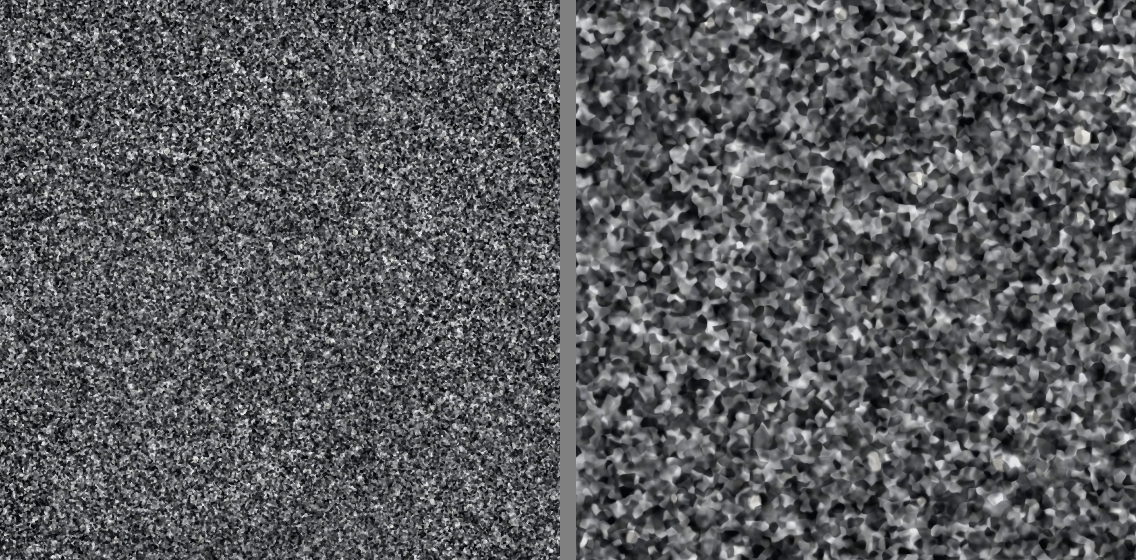
Left, the full canvas; right, a detail of the centre.
Reproduce this texture procedurally as a WebGL 2 fragment shader.

```glsl
#version 300 es
precision highp float;

uniform vec2 u_resolution;
out vec4 fragColor;

// Scales are counted in cells across the canvas
const float FINE_SCALE = 250.0;
const float COARSE_SCALE = 150.0;
const float GRIT_SCALE = 290.0;
const float CLUMP_SCALE = 66.0;
const float PATCH_SCALE = 6.0;
const float STONE_SCALE = 42.0;

// Strength of each layer, in standard deviations of brightness
const float FINE_WEIGHT = 0.80;
const float COARSE_WEIGHT = 0.36;
const float GRIT_WEIGHT = 0.34;
const float RELIEF_WEIGHT = 0.20;
const float CLUMP_WEIGHT = 0.10;
const float PATCH_WEIGHT = 0.05;
const float STONE_LEVEL = 2.05;

const float GRAIN_CRISPNESS = 7.5;
const float GRAIN_WARP = 0.16;
const float STONE_CHANCE = 0.12;
const vec2 LIGHT_OFFSET = vec2(0.30, 0.42);

// Brightness curve: mean, slope and bend
const vec3 TONE_CURVE = vec3(0.331, 0.170, 0.018);
const vec3 COOL_TINT = vec3(-0.006, -0.001, 0.008);
const vec3 WARM_TINT = vec3(0.016, 0.006, -0.020);

// Integer hash giving three values from 0 to 1
vec3 hash3(vec2 cell, int layer) {
  uvec3 v = uvec3(ivec3(ivec2(cell) + 1024, layer));
  v = v * 1664525u + 1013904223u;
  v.x += v.y * v.z;
  v.y += v.z * v.x;
  v.z += v.x * v.y;
  v ^= v >> 16u;
  v.x += v.y * v.z;
  v.y += v.z * v.x;
  v.z += v.x * v.y;
  return vec3(v >> 8u) / 16777216.0;
}

// Smooth value noise, centred on zero with unit spread
float noise(vec2 p, int layer) {
  vec2 cell = floor(p);
  vec2 f = fract(p);
  f = f * f * (3.0 - 2.0 * f);
  float low = mix(hash3(cell, layer).x, hash3(cell + vec2(1, 0), layer).x, f.x);
  float high = mix(hash3(cell + vec2(0, 1), layer).x, hash3(cell + vec2(1, 1), layer).x, f.x);
  return (mix(low, high, f.y) - 0.5) * 4.6;
}

// Rounded grains with soft borders: brightness and hue, both centred
vec2 grains(vec2 p, int layer) {
  vec2 cell = floor(p);
  vec2 sum = vec2(0.0);
  float total = 0.0;
  for (int y = -1; y <= 1; y++) {
    for (int x = -1; x <= 1; x++) {
      vec2 neighbour = cell + vec2(x, y);
      vec3 h = hash3(neighbour, layer);
      vec2 toGrain = neighbour + h.xy - p;
      float weight = exp(-GRAIN_CRISPNESS * dot(toGrain, toGrain)) + 1e-5;
      float hue = fract(h.x * 7.0 + h.y * 13.0);
      sum += weight * vec2(h.z, hue);
      total += weight;
    }
  }
  return (sum / total - 0.5) * 4.5;
}

// Sparse pale stones with ragged outlines
float stones(vec2 p, float wobble) {
  vec2 cell = floor(p);
  vec3 place = hash3(cell, 20);
  vec3 form = hash3(cell, 21);
  vec2 offset = fract(p) - mix(vec2(0.35), vec2(0.65), place.xy);
  offset.x *= mix(0.95, 1.35, form.y);
  float radius = mix(0.10, 0.23, form.x * form.x);
  float dist = length(offset) + 0.05 * clamp(wobble, -1.5, 1.5);
  float mask = 1.0 - smoothstep(radius - 0.05, radius + 0.05, dist);
  return mask * step(place.z, STONE_CHANCE) * mix(0.6, 1.0, form.z);
}

void main() {
  vec2 uv = gl_FragCoord.xy / u_resolution;

  // Grain layers, bent so that no border stays straight
  vec2 bend = vec2(noise(uv * GRIT_SCALE * 0.8, 7), noise(uv * GRIT_SCALE * 0.8, 8));
  vec2 fine = grains(uv * FINE_SCALE + GRAIN_WARP * bend, 1);
  vec2 coarse = grains(uv * COARSE_SCALE + GRAIN_WARP * bend, 2);
  float grit = noise(uv.yx * GRIT_SCALE, 9);

  // Raised clumps lit from one side
  vec2 clumpPos = mat2(0.94, 0.34, -0.34, 0.94) * uv * CLUMP_SCALE * vec2(0.85, 1.15);
  float clump = noise(clumpPos, 3);
  float relief = clump - noise(clumpPos + LIGHT_OFFSET, 3);

  // Broad patches and dim edges
  float patchTone = noise(uv * PATCH_SCALE, 4) + 0.5 * noise(uv * PATCH_SCALE * 2.7, 5);
  float contrast = 1.0 + 0.06 * noise(uv * PATCH_SCALE * 0.8, 6);
  vec2 edge = abs(uv - 0.5) * 2.0;
  float vignette = pow(max(edge.x, edge.y), 6.0);

  float stone = stones(uv * STONE_SCALE, coarse.x);
  float level = FINE_WEIGHT * fine.x + COARSE_WEIGHT * coarse.x + GRIT_WEIGHT * grit
    + RELIEF_WEIGHT * relief + CLUMP_WEIGHT * clump;
  level = level * contrast + PATCH_WEIGHT * patchTone - 0.15 * vignette;
  level = mix(level, STONE_LEVEL + 0.4 * fine.x, stone);

  // Brightness curve with cool shadows and warm stones
  level = clamp(level, -2.4, 2.6);
  float tone = TONE_CURVE.x + level * (TONE_CURVE.y + level * TONE_CURVE.z);
  float warmth = clamp(0.12 * fine.y + 0.12 * coarse.y + 0.9 * stone, -0.4, 1.2);
  vec3 color = vec3(tone) + COOL_TINT + WARM_TINT * warmth;
  fragColor = vec4(clamp(color, 0.0, 1.0), 1.0);
}
```
